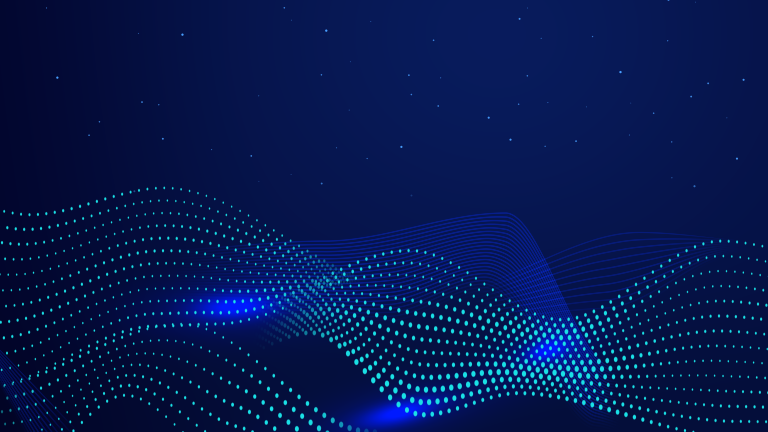
Write a WebGL 1 fragment shader that draws this background.

```glsl
precision highp float;
// Dotted wave sheets over a navy night gradient, with fine blue ribbons,
// three electric-blue glows and scattered stars. Each sheet blends an upper
// and a lower eased curve; dots or thin lines follow the blended rows.

uniform vec2 u_resolution;

const vec3 NIGHT = vec3(0.006, 0.015, 0.165);
const vec3 NAVY = vec3(0.018, 0.062, 0.26);
const vec3 SKY_LIGHT = vec3(0.012, 0.045, 0.10);
const vec3 LINE_BLUE = vec3(0.03, 0.15, 0.78);
const vec3 GLOW_BLUE = vec3(0.0, 0.10, 1.0);
const vec3 DOT_CYAN = vec3(0.10, 0.88, 0.90);
const vec3 STAR_BLUE = vec3(0.28, 0.62, 1.0);
const float DOT_SPACING = 0.0195;
const float DOT_SMALL = 0.0023;
const float DOT_LARGE = 0.0046;
const float LINE_WIDTH = 0.0007;
const float STAR_CELL = 0.088;
const int MAX_ROWS = 15;

float hash(vec2 p) {
  return fract(sin(dot(p, vec2(127.1, 311.7))) * 43758.5453);
}

float rise(float x, vec2 a, vec2 b) {
  return (b.y - a.y) * smoothstep(a.x, b.x, x);
}

// Eased path through five crests and troughs.
float curve(float x, vec2 a, vec2 b, vec2 c, vec2 d, vec2 e) {
  return a.y + rise(x, a, b) + rise(x, b, c) + rise(x, c, d) + rise(x, d, e);
}

// Upper and lower edge of the dotted sheets: 0 left, 1 front, 2 right.
vec2 sheetEdges(int id, float x) {
  if (id == 0) return vec2(
    curve(x, vec2(-0.10, 0.53), vec2(0.07, 0.503), vec2(0.38, 0.565), vec2(0.95, 0.33), vec2(1.2, 0.33)),
    curve(x, vec2(-0.05, 0.10), vec2(0.36, 0.245), vec2(0.50, 0.25), vec2(0.90, 0.36), vec2(1.2, 0.36)));
  if (id == 1) return vec2(
    curve(x, vec2(-0.05, 0.10), vec2(0.42, 0.25), vec2(0.86, 0.0), vec2(1.0, -0.1), vec2(1.2, -0.1)),
    curve(x, vec2(0.06, -0.07), vec2(0.29, 0.085), vec2(0.55, -0.08), vec2(0.8, -0.2), vec2(1.2, -0.2)));
  return vec2(
    curve(x, vec2(0.50, 0.27), vec2(0.95, 0.42), vec2(1.30, 0.26), vec2(1.67, 0.442), vec2(1.90, 0.41)),
    curve(x, vec2(0.50, 0.16), vec2(0.72, 0.23), vec2(0.98, 0.04), vec2(1.20, 0.09), vec2(1.70, -0.01)));
}

// Coverage of a sheet's dots; fade.xy is its visible span, feathered by fade.z.
float dots(int id, vec2 p, float rows, vec3 fade, float aa) {
  float cover = 0.0;
  for (int i = 0; i < MAX_ROWS; i++) {
    float row = float(i);
    if (row >= rows) break;
    float shift = row * 0.37;
    float x = (floor(p.x / DOT_SPACING - shift) + 0.5 + shift) * DOT_SPACING;
    vec2 edges = sheetEdges(id, x);
    vec2 center = vec2(x, mix(edges.x, edges.y, row / (rows - 1.0)));
    float front = smoothstep(0.4, 0.8, x) * (1.0 - smoothstep(1.35, 1.6, x));
    front *= 1.0 - smoothstep(0.10, 0.48, center.y);
    float radius = mix(DOT_SMALL, DOT_LARGE, front) * (0.9 + 0.2 * sin(x * 9.0 + row));
    float d = length((p - center) * vec2(1.0, 0.72));
    float visible = smoothstep(fade.x, fade.x + fade.z, x)
                  * (1.0 - smoothstep(fade.y - fade.z, fade.y, x));
    cover = max(cover, visible * (1.0 - smoothstep(radius - aa, radius + aa, d)));
  }
  return cover;
}

// Row coordinate across each line ribbon: 0 at its upper edge, 1 at its lower.
float ribbonRow(int id, vec2 p) {
  float top;
  float bottom;
  if (id == 0) {
    top = curve(p.x, vec2(0.35, 0.42), vec2(0.75, 0.442), vec2(1.17, 0.507), vec2(1.42, 0.15), vec2(1.6, 0.0));
    bottom = curve(p.x, vec2(0.35, 0.27), vec2(0.90, 0.24), vec2(1.12, 0.31), vec2(1.38, 0.0), vec2(1.6, -0.1));
  } else if (id == 1) {
    top = curve(p.x, vec2(1.00, 0.32), vec2(1.48, 0.462), vec2(1.80, 0.44), vec2(1.9, 0.43), vec2(2.0, 0.42));
    bottom = curve(p.x, vec2(1.00, 0.24), vec2(1.40, 0.25), vec2(1.72, 0.41), vec2(1.9, 0.40), vec2(2.0, 0.39));
  } else {
    top = 0.19 - 1.05 * p.x;
    bottom = 0.10 - 1.9 * p.x;
  }
  return (top - p.y) / max(top - bottom, 0.01);
}

float lines(int id, vec2 p, float count, float aa) {
  float t = ribbonRow(id, p);
  vec2 e = vec2(0.001, 0.0);
  vec2 slope = vec2(ribbonRow(id, p + e.xy) - t, ribbonRow(id, p + e.yx) - t) / e.x;
  float d = abs(fract(t * count + 0.5) - 0.5) / max(count * length(slope), 0.01);
  float inside = smoothstep(-0.02, 0.0, t) * (1.0 - smoothstep(0.6, 1.0, t));
  return inside * (1.0 - smoothstep(LINE_WIDTH, LINE_WIDTH + 1.4 * aa, d));
}

// Elliptical glow tilted by a slope, with a tight core and a wide halo.
float glow(vec2 p, vec2 center, vec2 size, float tilt) {
  vec2 q = p - center;
  q.y -= tilt * q.x;
  float d = dot(q / size, q / size);
  return 0.85 * exp(-d) + 0.25 * exp(-d * 0.16);
}

float stars(vec2 p, float aa) {
  vec2 cell = floor(p / STAR_CELL);
  vec2 offset = 0.12 + 0.76 * vec2(hash(cell), hash(cell + 17.3));
  float power = hash(cell + 41.7);
  float radius = mix(0.0010, 0.0026, power * power);
  float d = length(p - (cell + offset) * STAR_CELL);
  float present = step(hash(cell + 73.1), 0.42 + 0.14 * p.x);
  return present * mix(0.35, 1.0, power) * (1.0 - smoothstep(radius - aa, radius + aa, d));
}

void main() {
  vec2 p = gl_FragCoord.xy / u_resolution.y;
  float aa = 0.65 / u_resolution.y;

  // Night gradient, lightest at the upper right of centre.
  vec3 color = mix(NIGHT, NAVY, smoothstep(-0.15, 0.75, p.x + 0.12 * p.y));
  vec2 light = (p - vec2(1.15, 0.92)) / vec2(0.62, 0.55);
  color += SKY_LIGHT * exp(-dot(light, light));
  color *= 0.86 + 0.14 * smoothstep(0.0, 0.5, p.y);
  color = mix(color, STAR_BLUE, stars(p, aa) * smoothstep(0.52, 0.60, p.y));

  // Fine ribbons.
  float ribbon = 0.50 * lines(0, p, 24.0, aa) * smoothstep(0.38, 0.75, p.x) * (1.0 - smoothstep(1.36, 1.44, p.x));
  ribbon += 0.36 * lines(1, p, 11.0, aa) * smoothstep(1.08, 1.25, p.x) * (1.0 - smoothstep(1.5, 1.75, p.x));
  ribbon += 0.30 * lines(2, p, 12.0, aa) * (1.0 - smoothstep(0.08, 0.20, p.x));
  color = mix(color, LINE_BLUE, min(ribbon, 1.0));

  // Electric glows.
  float energy = glow(p, vec2(0.545, 0.290), vec2(0.090, 0.028), 0.06);
  energy += glow(p, vec2(0.925, 0.045), vec2(0.085, 0.025), 0.22);
  energy += glow(p, vec2(1.268, 0.190), vec2(0.048, 0.025), 0.25);
  color = mix(color, GLOW_BLUE, min(energy, 1.0));

  // Dotted sheets.
  float left = dots(0, p, 12.0, vec3(-0.3, 0.86, 0.25), aa);
  float front = dots(1, p, 7.0, vec3(-0.1, 0.92, 0.22), aa);
  float right = dots(2, p, 14.0, vec3(0.58, 2.2, 0.25), aa);
  color = mix(color, DOT_CYAN, max(left, max(front, right)));
  gl_FragColor = vec4(color, 1.0);
}
```
